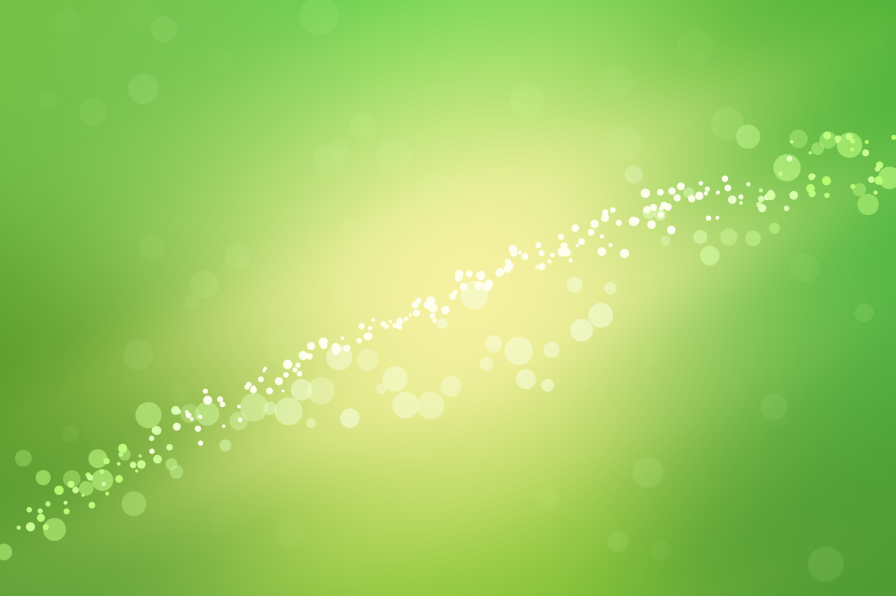
A Shadertoy shader for this background:

```glsl
// A soft yellow glow on a patchwork of blended greens, crossed by a rising
// ribbon of bright sparkles and translucent bokeh discs. Greens are Gaussian
// weighted patches; discs are scattered by hash loops along a parabola.

const vec3 GLOW_COLOR = vec3(0.96, 0.945, 0.63);
const vec3 LIME = vec3(0.72, 1.0, 0.44);
const vec3 CREAM = vec3(1.0, 1.0, 0.94);

float hash(float n) {
    return fract(sin(n * 127.1 + 11.7) * 4375.85);
}

float noise(float x) {
    float cell = floor(x);
    return mix(hash(cell), hash(cell + 1.0), smoothstep(0.0, 1.0, x - cell));
}

// Bell-shaped random value in -1..1
float bell(float n) {
    return (hash(n) + hash(n + 0.37) + hash(n + 0.71)) / 1.5 - 1.0;
}

// Colour premultiplied by its weight, with the weight in alpha
vec4 patchOf(vec2 p, vec2 center, vec3 color) {
    vec2 d = p - center;
    return vec4(color, 1.0) * (exp(-9.0 * dot(d, d)) + 0.0005);
}

vec3 greenField(vec2 p) {
    vec4 sum = patchOf(p, vec2(0.0, 1.0), vec3(0.46, 0.75, 0.23));
    sum += patchOf(p, vec2(0.22, 0.84), vec3(0.46, 0.77, 0.36));
    sum += patchOf(p, vec2(0.75, 1.02), vec3(0.35, 0.82, 0.30));
    sum += patchOf(p, vec2(1.40, 0.92), vec3(0.31, 0.69, 0.21));
    sum += patchOf(p, vec2(0.0, 0.30), vec3(0.31, 0.57, 0.13));
    sum += patchOf(p, vec2(0.08, 0.0), vec3(0.40, 0.66, 0.27));
    sum += patchOf(p, vec2(0.75, 0.0), vec3(0.48, 0.75, 0.20));
    sum += patchOf(p, vec2(1.45, 0.12), vec3(0.31, 0.60, 0.20));
    sum += patchOf(p, vec2(1.48, 0.60), vec3(0.27, 0.72, 0.28));
    return sum.rgb / sum.a;
}

// Tilted elliptical glow with faint streaks along its long axis
float glowAmount(vec2 p, vec2 center, float angle, vec2 radii) {
    vec2 axis = vec2(cos(angle), sin(angle));
    vec2 d = p - center;
    vec2 q = vec2(dot(d, axis), dot(d, vec2(-axis.y, axis.x)));
    float r = length(q / radii);
    float streak = noise(q.y * 9.0 + 20.0 + q.x * 0.8) - 0.5;
    return exp(-pow(r, 2.4) * (1.0 + 0.4 * streak));
}

// Height of the sparkle ribbon
float ribbon(float x) {
    return 0.09 + x * (0.68 - 0.165 * x);
}

// One inside the middle of the canvas, zero toward both ends
float middle(float x) {
    return 1.0 - smoothstep(0.15, 0.65, abs(x - 0.77));
}

float disc(vec2 p, vec2 center, float radius, float blur) {
    return 1.0 - smoothstep(radius - blur, radius + blur, length(p - center));
}

vec3 faintDiscs(vec3 color, vec2 p, float width, float pixel) {
    for (int i = 0; i < 56; i++) {
        float n = float(i) + 300.0;
        vec2 c = vec2(hash(n) * width, hash(n + 0.5));
        float r = mix(0.012, 0.034, hash(n + 0.8));
        float alpha = 0.13 * hash(n + 0.2);
        color = mix(color, mix(LIME, CREAM, 0.4), alpha * disc(p, c, r, pixel * 1.5));
    }
    return color;
}

// Mid-sized discs hang below the ribbon at its centre, around it at the ends
vec3 bokehDiscs(vec3 color, vec2 p, float width, float pixel) {
    const int COUNT = 62;
    for (int i = 0; i < COUNT; i++) {
        float n = float(i) + 100.0;
        float x = (float(i) + hash(n)) / float(COUNT) * width;
        float mid = middle(x);
        float y = ribbon(x) - 0.11 * mid + 0.19 * bell(n + 0.13);
        float r = mix(0.008, 0.024, hash(n + 0.6));
        vec3 tint = mix(LIME, CREAM, 0.15 + 0.75 * mid);
        float alpha = mix(0.3, 0.6, hash(n + 0.9));
        color = mix(color, tint, alpha * disc(p, vec2(x, y), r, pixel));
    }
    return color;
}

vec3 sparkles(vec3 color, vec2 p, float width, float pixel) {
    const int COUNT = 210;
    for (int i = 0; i < COUNT; i++) {
        float n = float(i) + 500.0;
        float x = mix(0.03, width, (float(i) + 5.0 * hash(n)) / float(COUNT));
        float mid = middle(x);
        float y = ribbon(x) + mix(0.085, 0.05, mid) * bell(n + 0.17);
        float r = mix(0.0025, 0.008, hash(n + 0.55));
        vec3 tint = mix(LIME, CREAM, smoothstep(0.0, 0.55, mid + 0.25 * hash(n + 0.3)));
        color = mix(color, tint, 0.95 * disc(p, vec2(x, y), r, pixel));
    }
    return color;
}

void mainImage(out vec4 fragColor, in vec2 fragCoord) {
    vec2 p = fragCoord / iResolution.y;
    float width = iResolution.x / iResolution.y;
    float pixel = 0.75 / iResolution.y;

    // Background: the blue channel lags for a fresher lime transition
    float glow = glowAmount(p, vec2(0.785, 0.515), 0.51, vec2(0.56, 0.42));
    vec3 color = mix(greenField(p), GLOW_COLOR, vec3(glow, glow, pow(glow, 1.3)));

    color = faintDiscs(color, p, width, pixel);
    color = bokehDiscs(color, p, width, pixel);
    color = sparkles(color, p, width, pixel);
    fragColor = vec4(color, 1.0);
}
```
